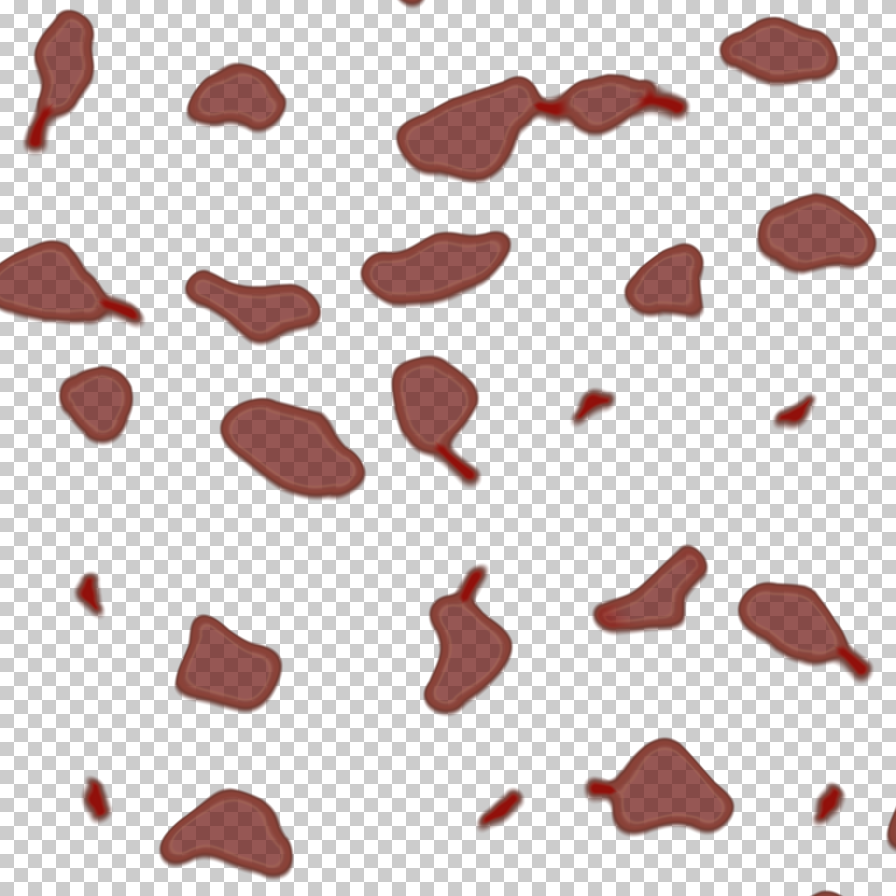
Reproduce this pattern procedurally as a WebGL 2 fragment shader.

```glsl
#version 300 es
precision highp float;
// Translucent dark red blobs scattered over a pale checkerboard.
// Each cell of a jittered grid grows one bent, tapered blob; smooth unions
// join them, layered sines make them lumpy, and depth from the edge tints them.

uniform vec2 u_resolution;
out vec4 fragColor;

const float GRID = 5.0;            // blobs along one side of the canvas
const float CHECKER_PAIRS = 32.0;  // white and grey pairs along one side

const vec3 GREY = vec3(0.80);
const vec3 FILM_TINT = vec3(0.35, 0.25, 0.25);
const vec3 FILM_GLOW = vec3(0.24, 0.09, 0.08);
const vec3 RIM = vec3(0.54, 0.26, 0.22);
const vec3 OUTLINE = vec3(0.40, 0.21, 0.18);
const vec3 SHEEN = vec3(0.66, 0.42, 0.34);
const vec3 CLOT = vec3(0.57, 0.05, 0.03);

vec4 hash42(vec2 p) {
    vec4 q = fract(p.xyxy * vec4(0.1031, 0.1030, 0.0973, 0.1099));
    q += dot(q, q.wzxy + 33.33);
    return fract((q.xxyz + q.yzzw) * q.zywx);
}

// Square wave with edges one pixel wide.
float stripes(float x, float pairs, float pixel) {
    float edge = abs(fract(x * pairs + 0.25) - 0.5) - 0.25;
    return clamp(0.5 + edge / (pairs * pixel), 0.0, 1.0);
}

vec3 checkerboard(vec2 p, float pixel) {
    float a = stripes(p.x, CHECKER_PAIRS, pixel);
    float b = stripes(p.y, CHECKER_PAIRS, pixel);
    return mix(GREY, vec3(1.0), mix(a, 1.0 - a, b));
}

// Fields below hold (signed distance, local radius).
vec2 smoothUnion(vec2 a, vec2 b, float k) {
    float h = clamp(0.5 + 0.5 * (b.x - a.x) / k, 0.0, 1.0);
    return mix(b, a, h) - vec2(k * h * (1.0 - h), 0.0);
}

vec2 taperedLimb(vec2 p, vec2 a, vec2 b, float ra, float rb) {
    vec2 ab = b - a;
    float t = clamp(dot(p - a, ab) / dot(ab, ab), 0.0, 1.0);
    float r = mix(ra, rb, t);
    return vec2(length(p - a - t * ab) - r, r);
}

// One bent blob: two limbs, sometimes a thin tail, or a tiny droplet.
vec2 blob(vec2 p, vec2 cell) {
    vec4 place = hash42(cell + 17.0);
    vec4 form = hash42(cell + 71.0);
    bool droplet = form.w < 0.17;
    vec2 centre = (cell + 0.5 + 0.55 * (place.xy - 0.5)) / GRID;
    float angle = 6.2832 * place.z;
    vec2 along = vec2(cos(angle), sin(angle));
    vec2 across = vec2(-along.y, along.x);

    float radius = droplet ? 0.010 : mix(0.024, 0.045, form.x);
    float reach = droplet ? 0.014 : mix(0.022, 0.058, form.y);
    vec2 middle = centre + across * reach * (form.z - 0.5) * 1.3;
    vec2 head = centre - along * reach;
    vec2 foot = centre + along * reach;
    float footRadius = radius * mix(0.45, 0.85, place.w);

    vec2 field = smoothUnion(
        taperedLimb(p, head, middle, radius * mix(0.6, 1.0, form.z), radius),
        taperedLimb(p, middle, foot, radius, footRadius), radius * 0.5);
    if (!droplet && form.w > 0.70) {
        vec2 tip = foot + (along + across * (form.z - 0.5)) * 0.052;
        field = smoothUnion(field, taperedLimb(p, foot, tip, 0.006, 0.010), 0.012);
    }
    return field;
}

vec2 blobField(vec2 p) {
    p += 0.006 * sin(p.yx * 38.0 + vec2(0.7, 2.1));
    p += 0.003 * sin(p.yx * 71.0 + vec2(3.3, 1.2));
    vec2 home = floor(p * GRID);
    vec2 field = vec2(1.0);
    for (int y = -1; y <= 1; y++)
        for (int x = -1; x <= 1; x++)
            field = smoothUnion(field, blob(p, home + vec2(x, y)), 0.018);
    return field;
}

// Bell-shaped band around a given depth.
float band(float depth, float middle, float width) {
    float t = (depth - middle) / width;
    return exp(-t * t);
}

void main() {
    float pixel = 1.0 / min(u_resolution.x, u_resolution.y);
    vec2 p = gl_FragCoord.xy * pixel;
    vec3 ground = checkerboard(p, pixel);

    vec2 field = blobField(p);
    float depth = -field.x;
    float thin = 1.0 - smoothstep(0.011, 0.020, field.y);
    float lift = 0.004;
    float underside = clamp((field.x - blobField(p + vec2(0.0, lift)).x) / lift, 0.0, 1.0);

    // Clear film inside, nearly opaque rim, thin sheen line, red clots.
    vec3 film = ground * FILM_TINT + FILM_GLOW;
    vec3 body = mix(RIM, film, smoothstep(0.005, 0.013, depth));
    body = mix(body, SHEEN, 0.45 * band(depth, 0.011, 0.0018));
    body = mix(body, CLOT, 0.95 * thin * smoothstep(0.001, 0.007, depth));
    body = mix(OUTLINE, body, smoothstep(-0.001, 0.004 + 0.002 * underside, depth));

    // Soft edge, blurrier below and on thin parts.
    float blur = max(0.003 + 0.003 * underside + 0.003 * thin, 1.5 * pixel);
    float cover = smoothstep(-blur, 0.5 * blur, depth);
    fragColor = vec4(mix(ground, body, cover), 1.0);
}
```
